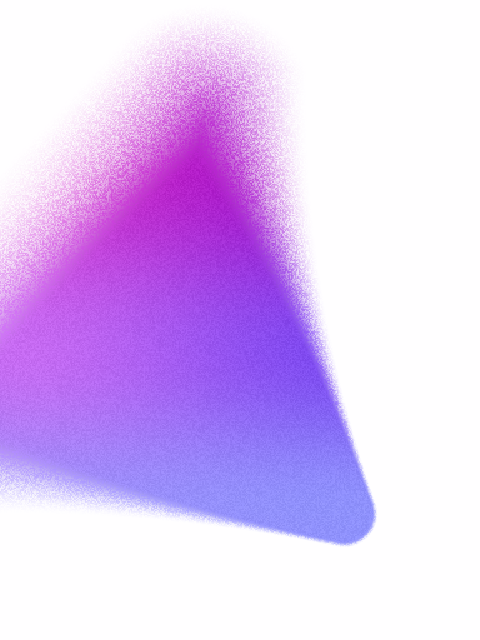
Give the GLSL for this background, as a Shadertoy shader.

```glsl
// Grainy violet triangle on white, crisp at one corner and dissolving toward the top and left.

const vec2 APEX = vec2(0.320, 0.820);
const vec2 CORNER = vec2(0.538, 0.197);
const vec2 LEFT = vec2(-0.130, 0.333);
const float ROUNDING = 0.048;
const float MAX_BLUR = 0.112;
const float GRAIN_ROWS = 512.0;

const vec3 PAPER = vec3(1.0, 0.997, 1.0);

// Random value in 0..1 for one grain cell
float hash(vec2 cell) {
    vec3 q = fract(cell.xyx * 0.1031);
    q += dot(q, q.yzx + 33.33);
    return fract((q.x + q.y) * q.z);
}

float cross2(vec2 a, vec2 b) {
    return a.x * b.y - a.y * b.x;
}

// x: squared distance to edge ab, y: positive on its inner side
vec2 edge(vec2 p, vec2 a, vec2 b) {
    vec2 ab = b - a;
    vec2 ap = p - a;
    vec2 offset = ap - ab * clamp(dot(ap, ab) / dot(ab, ab), 0.0, 1.0);
    return vec2(dot(offset, offset), -cross2(ab, ap));
}

// Signed distance to a clockwise triangle, negative inside
float triangle(vec2 p, vec2 a, vec2 b, vec2 c) {
    vec2 d = min(min(edge(p, a, b), edge(p, b, c)), edge(p, c, a));
    return -sqrt(d.x) * sign(d.y);
}

// Blur grows with the square of the distance from the crisp corner
float blurRadius(vec2 p, vec2 focus) {
    vec2 q = (p - focus) * vec2(0.87, 1.0) / 0.651;
    return MAX_BLUR * min(dot(q, q), 1.15) + 0.004;
}

// Three colours blended from low to high
vec3 ramp(float y, vec3 low, vec3 middle, vec3 high) {
    vec3 lower = mix(low, middle, smoothstep(0.20, 0.46, y));
    return mix(lower, high, smoothstep(0.44, 0.75, y));
}

// Warm pink-violet side blended into the cool blue-violet side
vec3 fillColor(vec2 p) {
    vec3 warm = ramp(p.y, vec3(0.62, 0.56, 0.98), vec3(0.78, 0.42, 0.95), vec3(0.82, 0.20, 0.80));
    vec3 cool = ramp(p.y, vec3(0.56, 0.57, 0.99), vec3(0.48, 0.28, 0.94), vec3(0.61, 0.04, 0.78));
    return mix(warm, cool, smoothstep(0.0, 0.58, p.x));
}

void mainImage(out vec4 fragColor, in vec2 fragCoord) {
    vec2 p = fragCoord / iResolution.y;
    float grain = hash(floor(p * GRAIN_ROWS)) - 0.5;

    // Soft coverage of the rounded triangle
    float dist = triangle(p, APEX, CORNER, LEFT) - ROUNDING;
    float blur = blurRadius(p, CORNER);
    float cover = 1.0 - smoothstep(-blur, blur, dist);

    // Grain is strongest where the edge dissolves
    cover = clamp(cover + grain * 1.8 * cover * (1.0 - cover), 0.0, 1.0);
    vec3 fill = fillColor(p) + grain * 0.06;

    fragColor = vec4(clamp(mix(PAPER, fill, cover), 0.0, 1.0), 1.0);
}
```
